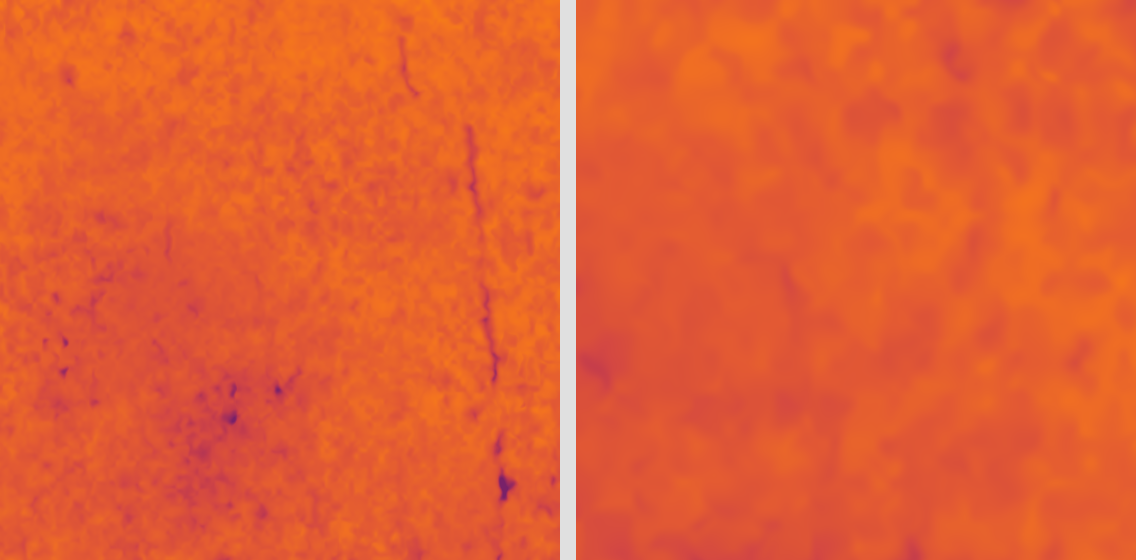
Left, the full canvas; right, a detail of the centre.
A Shadertoy shader for this texture:

```glsl
// Weathered orange plaster with soft crimson stains, plum pits and a broken crack.
// A scalar heat is summed from stains, layered grain, scattered pits and scratches,
// then turned into colour by a ramp running from plum to amber.

#define BASE_HEAT 6.1
#define TOP_GLOW 1.2
#define GRAIN 1.75
#define CLUMPS 1.5
#define PIT_DEPTH 3.6
#define CRACK_DEPTH 4.2
#define CRACK_WIDTH 0.0095

float hash(vec2 p) {
    return fract(sin(dot(p, vec2(127.1, 311.7))) * 43758.5453);
}

// Smooth value noise, centred on zero
float noise(vec2 p) {
    vec2 cell = floor(p), f = fract(p);
    f = f * f * (3.0 - 2.0 * f);
    float low = mix(hash(cell), hash(cell + vec2(1, 0)), f.x);
    float high = mix(hash(cell + vec2(0, 1)), hash(cell + vec2(1, 1)), f.x);
    return mix(low, high, f.y) - 0.5;
}

// Soft elliptical spot: 1 at the centre, fading to 0
float spot(vec2 p, vec2 centre, vec2 radius) {
    vec2 d = (p - centre) / radius;
    return exp(-dot(d, d));
}

// Randomly kept pits, one per grid cell, of varied depth and mostly upright
float pits(vec2 p, float cells, float density, float size, float seed) {
    vec2 home = floor(p * cells);
    float depth = 0.0;
    for (int j = -1; j <= 1; j++)
    for (int i = -1; i <= 1; i++) {
        vec2 id = home + vec2(i, j);
        vec2 key = id + seed;
        float kept = step(hash(key + 3.7), density);
        float strength = hash(key + 9.2);
        vec2 centre = (id + vec2(hash(key), hash(key + 5.1))) / cells;
        vec2 radius = size * vec2(0.7 + 0.5 * hash(key + 1.3), 0.8 + 0.9 * hash(key + 6.4));
        vec2 d = p - centre;
        d.x += d.y * (hash(key + 2.8) - 0.5);
        depth += kept * (0.3 + 0.7 * strength) * spot(d, vec2(0), radius);
    }
    return depth;
}

// Long crack on the right, bending left as it rises and broken into dashes
float crack(vec2 p) {
    float path = 0.895 - 0.105 * p.y * p.y;
    path += 0.010 * noise(vec2(p.y * 16.0, 2.0)) + 0.008 * noise(vec2(p.y * 45.0, 8.0));
    float breaks = 0.45 * cos((p.y - 0.73) * 20.9) + 1.1 * noise(vec2(p.y * 24.0, 5.0));
    float strength = 0.12 + 0.88 * smoothstep(-0.55, 0.45, breaks);
    strength *= 1.0 - smoothstep(0.78, 0.83, p.y);
    float width = CRACK_WIDTH * (0.55 + 0.45 * strength);
    float d = (p.x - path) / width;
    return strength * exp(-d * d);
}

// Short hooked scratch near the top
float scratch(vec2 p) {
    float t = clamp((p.y - 0.835) / 0.09, 0.0, 1.0);
    vec2 nearest = vec2(0.718 + 0.028 * pow(1.0 - t, 4.0), 0.835 + 0.09 * t);
    return spot(p, nearest, vec2(0.0075, 0.009));
}

vec3 heatColour(float heat) {
    vec3 ramp[9] = vec3[9](
        vec3(0.47, 0.13, 0.41), vec3(0.61, 0.17, 0.37), vec3(0.76, 0.23, 0.30),
        vec3(0.83, 0.28, 0.26), vec3(0.86, 0.32, 0.22), vec3(0.89, 0.35, 0.20),
        vec3(0.91, 0.39, 0.17), vec3(0.95, 0.44, 0.13), vec3(0.97, 0.50, 0.08));
    heat = clamp(heat, 0.0, 7.999);
    int i = int(heat);
    return mix(ramp[i], ramp[i + 1], fract(heat));
}

void mainImage(out vec4 fragColor, in vec2 fragCoord) {
    vec2 uv = fragCoord / iResolution.xy;
    vec2 ragged = uv + 0.009 * vec2(noise(uv * 75.0), noise(uv * 75.0 + 40.0));
    vec2 drift = uv + 0.09 * vec2(noise(uv * 9.0), noise(uv * 9.0 + 20.0));

    // Broad stains
    float heat = BASE_HEAT + TOP_GLOW * (uv.y - 0.5);
    float stain = spot(drift, vec2(0.40, 0.20), vec2(0.15, 0.16));
    float upperStain = spot(drift, vec2(0.26, 0.46), vec2(0.15, 0.16));
    heat -= 1.8 * stain + 1.4 * upperStain;
    heat -= 1.0 * spot(drift, vec2(0.36, 0.34), vec2(0.33));

    // Layered grain, patchy and calmer inside the stains
    float calm = 1.0 - 0.45 * max(stain, upperStain);
    calm *= 1.0 + 0.7 * noise(uv * 6.0 + 70.0);
    float grain = noise(uv * vec2(50.0, 42.0) + 7.0);
    grain += 1.1 * noise(ragged * vec2(94.0, 82.0) + 31.0);
    grain += 0.7 * noise(uv * 21.0 + 13.0);
    heat += calm * GRAIN * grain + CLUMPS * noise(drift * 8.0 + 3.0);

    // Compress the brightest amber
    heat = min(heat, 6.5 + 0.55 * (heat - 6.5));

    // Rough upright flakes beside the crack, at the left edge and in loose patches
    float rough = spot(uv, vec2(0.92, 0.35), vec2(0.06, 0.5));
    rough += spot(uv, vec2(0.04, 0.36), vec2(0.07, 0.13));
    rough += 0.9 * smoothstep(0.1, 0.4, noise(uv * 7.0 + 90.0));
    heat -= 6.0 * rough * max(noise(ragged * vec2(60.0, 36.0) + 50.0) - 0.12, 0.0);

    // Pits and cracks
    float pitted = 0.5 * pits(ragged, 20.0, 0.38, 0.009, 0.0);
    pitted += pits(ragged, 7.0, 0.36, 0.014, 60.0);
    heat -= PIT_DEPTH * pitted;
    heat -= CRACK_DEPTH * (crack(ragged) + 0.75 * scratch(ragged));

    fragColor = vec4(heatColour(heat), 1.0);
}
```
